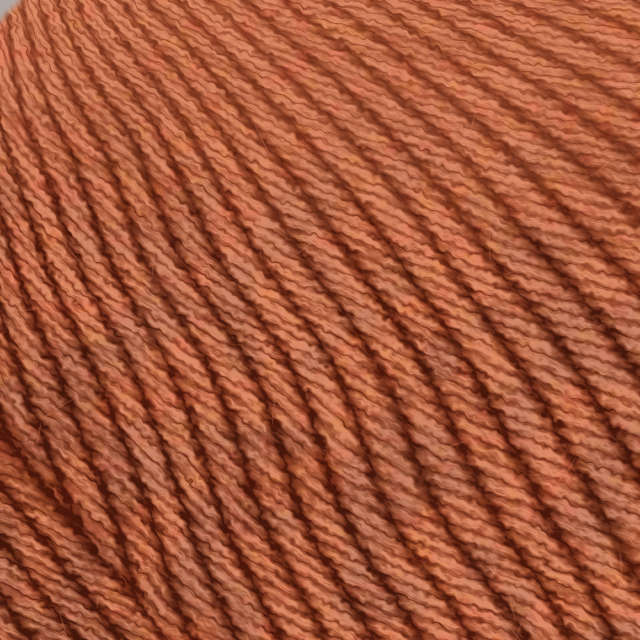
A three.js fragment shader for this texture:

```glsl
varying vec2 vUv;

float hash(vec2 p) {
  vec3 q = fract(vec3(p.xyx) * 0.1031);
  q += dot(q, q.yzx + 33.33);
  return fract((q.x + q.y) * q.z);
}

float noise(vec2 p) {
  vec2 i = floor(p), f = fract(p);
  f = f * f * (3.0 - 2.0 * f);
  return mix(mix(hash(i), hash(i + vec2(1.0, 0.0)), f.x),
             mix(hash(i + vec2(0.0, 1.0)), hash(i + 1.0), f.x), f.y);
}

// Strand number and position across it, fanning from the top left (y runs down)
float strandField(vec2 p) {
  float t = 1.0 - p.y;
  float bend = 1.12 * p.x - 0.24 * p.x * p.x - 0.37 * p.y + 0.25 * t * t * t * t;
  float fan = -0.25 * exp(-5.0 * p.x - 4.0 * p.y);
  return 16.2 * (bend + fan) + 0.6 * (noise(p * 5.0) - 0.5);
}

// Brightness of a twisted strand
float yarn(float across, float along) {
  float id = floor(across);
  float f = fract(across) - 0.5;
  float seed = hash(vec2(id + 40.0, 3.0));
  float ply = along * 28.0 - 3.1 * f + seed * 7.0;
  ply += 0.7 * noise(vec2(along * 11.0, id * 7.3 + 50.0));
  float tuft = pow(abs(sin(3.14159 * ply)), 0.7);
  float plySeed = hash(vec2(floor(ply) + 100.0, id + 60.0));

  float edge = 2.0 * abs(f + 0.03) + 0.24 * (0.6 - tuft);
  float body = 1.0 - smoothstep(0.35, 1.05, edge);
  float gap = smoothstep(0.72, 1.0, edge) * noise(vec2(along * 9.0, id * 5.1 + 90.0));

  vec2 fibreUv = vec2(ply * 6.0, f * 5.0 + id * 17.0) + 200.0;
  float fibre = noise(fibreUv) * 0.55 + noise(fibreUv * vec2(2.1, 1.9)) * 0.45 - 0.5;
  float light = 0.1 + 0.74 * body * (0.36 + 0.64 * tuft) + 0.1 * f;
  light += 0.12 * (plySeed - 0.5) * body * tuft;
  return light + fibre * (0.16 + 0.24 * body) - 0.12 * gap + 0.06 * (seed - 0.5);
}

// Loose curved hairs
float hairs(vec2 p) {
  float sum = 0.0;
  for (int i = 0; i < 45; i++) {
    float k = float(i);
    vec2 center = vec2(hash(vec2(k, 1.0)), hash(vec2(k, 2.0)));
    float angle = 6.28318 * hash(vec2(k, 3.0));
    float size = mix(0.01, 0.04, hash(vec2(k, 4.0)));
    vec2 d = p - center;
    d = vec2(d.x * cos(angle) + d.y * sin(angle), d.y * cos(angle) - d.x * sin(angle));
    float curve = d.y - 9.0 * (hash(vec2(k, 5.0)) - 0.5) * d.x * d.x;
    float line = 1.0 - smoothstep(0.0004, 0.002, abs(curve));
    sum = max(sum, line * (1.0 - smoothstep(0.5 * size, size, abs(d.x))));
  }
  return sum;
}

vec3 woolColor(float light) {
  vec3 shadow = vec3(0.30, 0.09, 0.04);
  vec3 rust = vec3(0.48, 0.20, 0.11);
  vec3 copper = vec3(0.64, 0.32, 0.20);
  vec3 peach = vec3(0.87, 0.54, 0.40);
  vec3 color = mix(shadow, rust, smoothstep(0.0, 0.28, light));
  color = mix(color, copper, smoothstep(0.24, 0.56, light));
  return mix(color, peach, smoothstep(0.48, 0.93, light));
}

void main() {
  vec2 p = vec2(vUv.x, 1.0 - vUv.y);
  vec2 fuzz = vec2(noise(p * 120.0), noise(p * 120.0 + 31.0)) - 0.5;
  vec2 q = p + fuzz * 0.007;

  // Main winding and the lower layer in the bottom left
  float seam = q.x - 0.78 * (q.y - 0.66) + 0.012 * (noise(q * 9.0) - 0.5);
  float along = 0.7 * q.x + 0.75 * q.y;
  float mainLight = yarn(strandField(q), along);
  float lowerLight = yarn(seam * 14.0, along);
  float light = mix(lowerLight, mainLight, smoothstep(-0.003, 0.003, seam));
  float crevice = exp(-abs(seam + 0.008) * 50.0) * (1.0 - 0.7 * smoothstep(0.05, 0.25, p.x));
  light *= 1.0 - 0.75 * crevice;

  // Soft light from above and blurred top
  float haze = 1.0 - smoothstep(0.0, 0.45, p.y - 0.12 * p.x);
  light = mix(light, 0.67, 0.38 * haze);
  light += 0.1 * (0.45 - p.y) + 0.08 * (noise(p * 4.0 + 8.0) - 0.5);

  // Fine fibre grain
  vec2 grainUv = vec2(p.x + 0.6 * p.y, p.y - 0.6 * p.x) * vec2(110.0, 210.0) + 300.0;
  light += 0.24 * (noise(grainUv) - 0.5) * (1.0 - 0.4 * haze);
  vec3 color = woolColor(clamp(light, 0.0, 1.0));

  // Heathered ochre, pink and dull brown patches
  float ochre = smoothstep(0.58, 0.95, noise(q * vec2(45.0, 60.0) + 70.0));
  float pink = smoothstep(0.58, 0.95, noise(q * vec2(36.0, 48.0) + 120.0));
  color *= mix(vec3(1.0), vec3(1.02, 1.03, 0.84), ochre * 0.6);
  color *= mix(vec3(1.0), vec3(1.03, 0.92, 0.94), pink * 0.7);
  float dull = smoothstep(0.35, 0.75, noise(p * 16.0 + 40.0)) * smoothstep(0.0, 0.6, p.y);
  color = mix(color, color * vec3(0.92, 0.96, 1.02), dull);

  color = mix(color, vec3(0.80, 0.48, 0.34), 0.3 * hairs(p));
  float corner = 1.0 - smoothstep(0.02, 0.045, p.x + p.y);
  color = mix(color, vec3(0.70, 0.66, 0.64), corner);
  gl_FragColor = vec4(color, 1.0);
}
```
